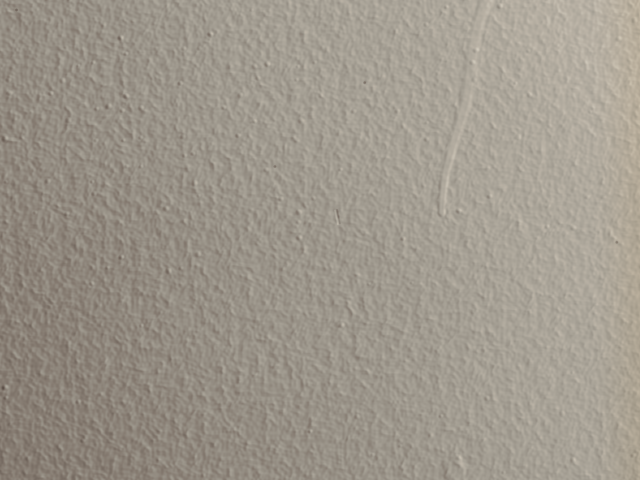
Reproduce this texture procedurally as a WebGL 2 fragment shader.

```glsl
#version 300 es
precision highp float;
// Painted plaster wall under raking light from the upper right.
// A height field (gradient noise, scattered pebbles, one paint run, a scratch)
// is lit by its slope along the light, then mapped to a warm grey ramp.
uniform vec2 u_resolution;
out vec4 fragColor;

const vec3 DARK_PAINT = vec3(0.53, 0.49, 0.45);
const vec3 LIGHT_PAINT = vec3(0.72, 0.69, 0.64);
const vec3 MID_TINT = vec3(0.0, 0.012, 0.014);     // cooler middle tones
const vec3 EDGE_WARMTH = vec3(0.0, -0.015, -0.04); // warm right border
const vec2 LIGHT_DIR = vec2(0.92, 0.39);
const float SLOPE_STEP = 0.0023;   // half width of the slope sample
const float RELIEF = 0.58;         // strength of the shading
const float GRAIN_FREQ = 53.0;     // plaster grains per canvas height
const float FINE_GRAIN = 0.6;
const float PEBBLE_FREQ = 33.0;
const float PEBBLE_HEIGHT = 1.3;
const vec2 PEBBLE_CLUSTER = vec2(0.27, 0.76);
const float SPECK_FREQ = 9.0;
const float RUN_END = 0.557;       // lower tip of the paint run
const float RUN_RADIUS = 0.014;

vec2 hash2(vec2 cell) {
    uvec2 v = uvec2(ivec2(cell) + 4096) * 1664525u + 1013904223u;
    for (int k = 0; k < 2; k++) {
        v.x += v.y * 1664525u;
        v.y += v.x * 1664525u;
        v ^= v >> 16u;
    }
    return vec2(v >> 8u) / 16777216.0;
}

float falloff(float inner, float outer, float d) {
    return 1.0 - smoothstep(inner, outer, d);
}

float cornerSlope(vec2 cell, vec2 offset) {
    float angle = 6.28318 * hash2(cell).x;
    return dot(vec2(cos(angle), sin(angle)), offset);
}

float gradientNoise(vec2 p) {
    vec2 i = floor(p), f = p - i;
    vec2 w = f * f * f * (f * (f * 6.0 - 15.0) + 10.0);
    vec2 e = vec2(1.0, 0.0);
    return mix(mix(cornerSlope(i, f), cornerSlope(i + e, f - e), w.x),
               mix(cornerSlope(i + e.yx, f - e.yx), cornerSlope(i + 1.0, f - 1.0), w.x), w.y);
}

// Rolled paint: warped grains with raised crests
float plaster(vec2 p) {
    vec2 q = p + 0.006 * vec2(gradientNoise(p * 19.0), gradientNoise(p * 19.0 + 57.0));
    float n = gradientNoise(q * GRAIN_FREQ)
            + FINE_GRAIN * gradientNoise(q * GRAIN_FREQ * 2.1 + 31.0);
    float crest = max(n, 0.0);
    return 0.85 * n + 0.7 * crest * crest + 0.6 * gradientNoise(p * 19.0 + 90.0);
}

// Small round lumps, dense near the cluster and rare elsewhere
float pebbles(vec2 p) {
    vec2 g = p * PEBBLE_FREQ, cell = floor(g);
    vec2 place = hash2(cell + 300.0), kind = hash2(cell + 700.0);
    vec2 away = (cell + 0.5) / PEBBLE_FREQ - PEBBLE_CLUSTER;
    float density = 0.05 + 0.25 * exp(-dot(away, away) / 0.045);
    float d = length(g - cell - 0.5 - 0.46 * (place - 0.5));
    return step(kind.x, density) * (0.4 + 0.6 * kind.y) * falloff(0.0, mix(0.16, 0.27, kind.y), d);
}

// Raised run of paint, ending in a rounded tip
float paintRun(vec2 p) {
    float t = max(p.y - RUN_END, 0.0) / (1.0 - RUN_END);
    float centre = 0.92 + 0.07 * t + 0.025 * t * t - 0.006 * sin(9.0 * t);
    float d = length(vec2(p.x - centre, max(RUN_END - p.y, 0.0)));
    float radius = RUN_RADIUS * (0.75 + 0.5 * smoothstep(0.0, 0.6, t));
    return falloff(0.3 * radius, radius, d) * mix(1.0, 0.65, t);
}

float height(vec2 p) {
    float run = paintRun(p);
    vec2 cut = p - vec2(0.703, 0.548);
    float scratch = falloff(0.0, 0.0035, length(vec2(cut.x + 0.2 * cut.y, max(abs(cut.y) - 0.014, 0.0))));
    vec2 chip = (p - vec2(0.945, 0.025)) * vec2(1.0, 0.75);
    float flake = falloff(0.015, 0.026, length(chip) + 0.014 * gradientNoise(p * 40.0));
    return plaster(p) * (1.0 - 0.6 * run) + PEBBLE_HEIGHT * pebbles(p)
         + 1.2 * run - 0.8 * scratch + 1.1 * flake;
}

// Sparse dark pinholes
float specks(vec2 p) {
    vec2 g = p * SPECK_FREQ, cell = floor(g);
    vec2 place = hash2(cell + 1500.0), kind = hash2(cell + 1900.0);
    float d = length(g - cell - 0.1 - 0.8 * place) / SPECK_FREQ;
    return step(kind.x, 0.07) * falloff(0.001, 0.0045, d);
}

void main() {
    vec2 p = gl_FragCoord.xy / u_resolution.y;
    vec2 uv = gl_FragCoord.xy / u_resolution;
    vec2 stepToLight = LIGHT_DIR * SLOPE_STEP;
    float slope = height(p - stepToLight) - height(p + stepToLight);

    // Broad falloff of the lamp with faint mottling, then relief
    float level = 0.48 + 0.78 * (uv.x - 0.5) + 0.34 * (uv.y - 0.5);
    level += 0.08 * gradientNoise(p * 3.0 + 12.0);
    level += slope * RELIEF * mix(1.15, 0.85, uv.x);
    level += 0.12 * paintRun(p) - 0.7 * specks(p);

    float mid = clamp(level, 0.0, 1.0);
    vec3 colour = mix(DARK_PAINT, LIGHT_PAINT, level) + MID_TINT * 4.0 * mid * (1.0 - mid);
    colour += EDGE_WARMTH * smoothstep(0.92, 1.02, uv.x);
    fragColor = vec4(clamp(colour, 0.0, 1.0), 1.0);
}
```
